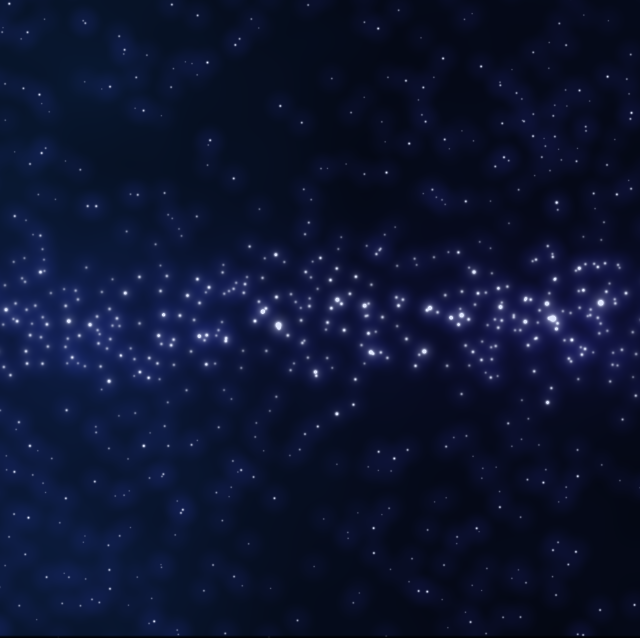
Give the GLSL for this texture, as a Shadertoy shader.

```glsl
#define STAR_CELLS 32.0
#define STAR_LAYERS 3
#define BAND_HEIGHT 0.497
#define BAND_WIDTH 0.085
#define BAND_DENSITY 0.42
#define FIELD_DENSITY 0.15
#define CORE_RADIUS 0.0018
#define HALO_STRENGTH 0.38
#define HALO_COLOR vec3(0.055, 0.055, 0.20)
#define STAR_COLOR vec3(0.88, 0.91, 1.0)

float hash(vec2 p) {
    return fract(sin(dot(p, vec2(127.1, 311.7))) * 43758.5453);
}

float noise(vec2 p) {
    vec2 cell = floor(p), f = fract(p);
    f = f * f * (3.0 - 2.0 * f);
    float low = mix(hash(cell), hash(cell + vec2(1, 0)), f.x);
    float high = mix(hash(cell + vec2(0, 1)), hash(cell + vec2(1, 1)), f.x);
    return mix(low, high, f.y);
}

// Soft elliptical spot with a peak of one.
float spot(vec2 p, vec2 center, vec2 radius) {
    vec2 q = (p - center) / radius;
    return exp(-dot(q, q));
}

float band(float y, float width) {
    float d = (y - BAND_HEIGHT) / width;
    return exp(-d * d);
}

// Chance that a cell holds a star.
float starDensity(vec2 p) {
    float field = FIELD_DENSITY * (0.55 + 0.9 * noise(p * 9.0));
    field += 0.12 * spot(p, vec2(0.35, 0.29), vec2(0.30, 0.05));
    field += 0.10 * spot(p, vec2(0.06, 0.22), vec2(0.12, 0.12));
    field *= 1.0 - 0.85 * spot(p, vec2(0.43, 0.15), vec2(0.16, 0.09));
    field *= 1.0 - 0.75 * spot(p, vec2(0.47, 0.83), vec2(0.14, 0.12));
    float cluster = 0.35 * spot(p, vec2(0.86, 0.50), vec2(0.07, 0.045));
    return field + BAND_DENSITY * band(p.y, BAND_WIDTH) + cluster;
}

// Adds one jittered grid: x holds the cores, y the halos.
vec2 starLayer(vec2 p, float seed) {
    vec2 light = vec2(0.0);
    vec2 grid = p * STAR_CELLS + seed * vec2(0.37, 0.61);
    float pixel = 1.0 / iResolution.y;
    for (int j = -1; j <= 1; j++) {
        for (int i = -1; i <= 1; i++) {
            vec2 cell = floor(grid) + vec2(i, j);
            vec2 key = cell + seed * 17.3;
            vec2 star = cell + vec2(hash(key + 3.1), hash(key + 7.7));
            vec2 place = (star - seed * vec2(0.37, 0.61)) / STAR_CELLS;
            if (hash(key) > starDensity(place)) continue;

            float inBand = band(place.y, 0.14);
            float rank = hash(key + 11.9);
            float big = smoothstep(0.90, 1.0, rank) * inBand;
            float radius = CORE_RADIUS * (0.65 + 0.4 * rank + 0.5 * inBand + 0.9 * big);
            float soft = max(radius, 0.65 * pixel);
            float power = mix(0.28, 1.0, rank * rank) + 0.2 * inBand + 0.5 * big;

            float d = length(star - grid) / STAR_CELLS;
            float core = exp(-d * d / (soft * soft));
            float bloom = 0.16 * inBand * exp(-d * d / (10.0 * soft * soft));
            light.x += power * (core + bloom);

            float falloff = max(0.0, 1.0 - d * d * STAR_CELLS * STAR_CELLS);
            light.y += falloff * falloff * (0.6 + 0.5 * rank);
        }
    }
    return light;
}

// Blue on the left, almost black on the right, indigo along the band.
vec3 nightSky(vec2 p) {
    vec3 sky = mix(vec3(0.030, 0.085, 0.175), vec3(0.018, 0.035, 0.090),
                   smoothstep(0.0, 0.75, p.x));
    sky += vec3(0.012, 0.018, 0.055) * spot(p, vec2(0.0, 0.18), vec2(0.28, 0.26));
    sky += vec3(0.018, 0.016, 0.070) * band(p.y, 0.13);
    sky += vec3(0.014, 0.008, 0.035) * spot(p, vec2(0.87, 0.49), vec2(0.16, 0.11));
    float cloud = 0.65 * noise(p * 7.0) + 0.35 * noise(p * 16.0 + 5.0);
    return sky * (0.80 + 0.40 * cloud);
}

void mainImage(out vec4 fragColor, in vec2 fragCoord) {
    vec2 p = fragCoord / iResolution.y;
    vec2 light = vec2(0.0);
    for (int layer = 0; layer < STAR_LAYERS; layer++) {
        light += starLayer(p, float(layer) + 1.0);
    }

    vec3 color = nightSky(p);
    color += HALO_COLOR * (1.0 - exp(-HALO_STRENGTH * light.y));
    color = mix(color, STAR_COLOR, clamp(light.x, 0.0, 1.0));

    // Thin dark lower edge.
    color *= mix(0.15, 1.0, smoothstep(0.001, 0.005, p.y));
    fragColor = vec4(color, 1.0);
}
```
